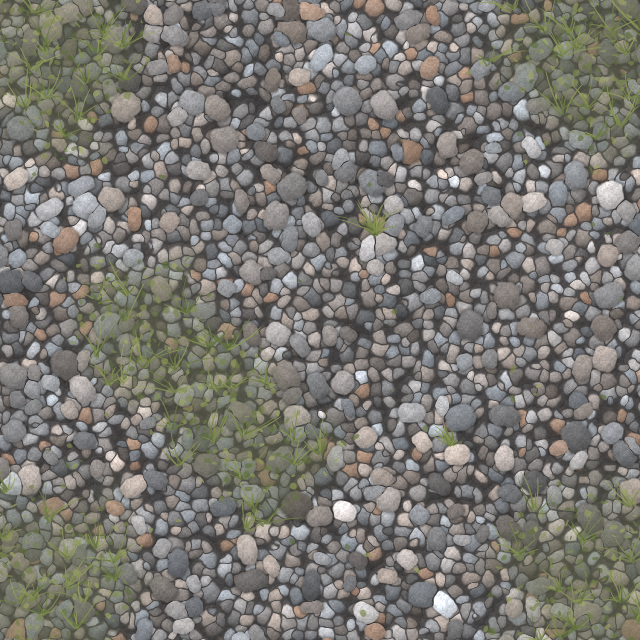
A WebGL 2 fragment shader for this texture:

```glsl
#version 300 es
precision highp float;
// Packed grey river pebbles with patches of thin grass and small weeds.

uniform vec2 u_resolution;
out vec4 fragColor;

const float PI = 3.14159265;
const float PEBBLE_SCALE = 50.0;   // small pebbles across the canvas
const float STONE_SCALE = 27.0;    // larger stones lying on top
const float STONE_SHARE = 0.36;
const float LEAF_SCALE = 84.0;
const float TUFT_SCALE = 17.0;
const float BLADE_WIDTH = 0.0011;
const int BLADES = 8;
const vec3 GAP_COLOR = vec3(0.25, 0.24, 0.24);
const vec3 COOL = vec3(0.96, 1.0, 1.05);
const vec3 WARM = vec3(1.07, 0.99, 0.94);
const vec3 RUST = vec3(0.68, 0.54, 0.45);
const vec3 SOIL_GREEN = vec3(0.40, 0.42, 0.30);
const vec3 GRASS_DARK = vec3(0.33, 0.40, 0.21);
const vec3 GRASS_LIGHT = vec3(0.64, 0.67, 0.40);

struct Cell { vec2 id; vec2 offset; float near; float gap; };

vec3 hash3(vec2 p) {
    vec3 q = fract(vec3(p.xyx) * vec3(0.1031, 0.1030, 0.0973));
    q += dot(q, q.yxz + 33.33);
    return fract((q.xxy + q.yzz) * q.zyx);
}

vec2 rotate(vec2 p, float a) {
    float c = cos(a), s = sin(a);
    return vec2(c * p.x - s * p.y, s * p.x + c * p.y);
}

float waves(vec2 p) {
    return (sin(p.x + 1.7 * sin(p.y * 0.8)) + sin(p.y * 1.3 + 1.4 * sin(p.x * 0.9 + 2.0))
        + 0.6 * sin(2.3 * p.x - 1.9 * p.y)) / 2.6;
}

// Cellular noise whose cells are turned, rounded blocks of mixed size
Cell nearestCell(vec2 p, float seed, float share, float slimness) {
    vec2 base = floor(p);
    Cell c = Cell(vec2(0.0), vec2(0.0), 9.0, 0.0);
    float second = 9.0;
    for (int y = -2; y <= 2; y++)
    for (int x = -2; x <= 2; x++) {
        vec2 id = base + vec2(x, y);
        vec3 place = hash3(id + seed);
        if (place.z > share) continue;
        vec3 form = hash3(id + seed + 57.3);
        vec2 offset = p - id - 0.5 - 0.85 * (place.xy - 0.5);
        vec2 axes = mix(0.36, 0.66, form.y) * vec2(1.0, mix(slimness, 0.95, form.z));
        vec2 q = abs(rotate(offset, form.x * PI) / axes);
        float d = pow(dot(pow(q, vec2(2.5)), vec2(1.0)), 0.4);
        if (d < c.near) {
            second = c.near;
            c = Cell(id + seed, offset, d, 0.0);
        } else second = min(second, d);
    }
    c.gap = second - c.near;
    return c;
}

// Stone tint with a lit upper side
vec3 stoneColor(Cell c) {
    vec3 r = hash3(c.id + 11.7);
    vec3 rare = hash3(c.id + 83.1);
    float value = mix(0.35, 0.80, 0.5 * (r.x + r.y)) + 0.15 * step(0.94, rare.x);
    vec3 col = value * mix(COOL, WARM, r.z);
    col = mix(col, RUST, 0.75 * step(0.955, rare.y));
    float light = dot(c.offset, vec2(-0.10, 0.28));
    return col * (1.0 + light - 0.10 * c.near * c.near);
}

// Grass cover from 0 to 1
float grassCover(vec2 p) {
    float ragged = 0.035 * waves(p * 31.0);
    float corner = length(abs(p - 0.5) - vec2(0.43, 0.41)) + ragged;
    vec2 a = p - vec2(0.22, 0.50), b = vec2(0.20, -0.22);
    float band = length(a - b * clamp(dot(a, b) / dot(b, b), 0.0, 1.0)) + ragged;
    return max(1.0 - smoothstep(0.07, 0.20, corner), 1.0 - smoothstep(0.03, 0.14, band));
}

// Fan of curved blades growing from the origin of p
void drawTuft(inout vec3 col, vec2 p, float seed, int count, float size, float aa) {
    for (int i = 0; i < count; i++) {
        vec3 r = hash3(vec2(seed, float(i) * 7.3 + 2.0));
        vec3 s = hash3(vec2(float(i) * 3.1 + 40.0, seed));
        vec2 q = rotate(p - 0.16 * size * (s.xy - 0.5), (r.x - 0.5) * 2.5);
        float len = size * mix(0.35, 1.2, r.y * r.y);
        float t = q.y / len;
        float side = abs(q.x - (r.z - 0.5) * 0.8 * len * t * t);
        float width = BLADE_WIDTH * (1.1 - 0.7 * clamp(t, 0.0, 1.0));
        float blade = 1.0 - smoothstep(width - 0.5 * aa, width + 0.7 * aa, side);
        blade *= smoothstep(0.0, 0.06, t) * (1.0 - smoothstep(0.85, 1.0, t));
        vec3 tint = mix(GRASS_DARK, GRASS_LIGHT, 0.65 * s.z + 0.35 * t);
        col = mix(col, tint, 0.8 * blade);
    }
}

void main() {
    vec2 uv = gl_FragCoord.xy / u_resolution.y;
    float aa = 1.0 / u_resolution.y;
    vec2 warped = uv + 0.0016 * vec2(waves(uv * 190.0), waves(uv.yx * 170.0 + 4.0));
    float cover = grassCover(uv);

    // Small pebbles with dark seams
    Cell pebble = nearestCell(warped * PEBBLE_SCALE, 13.0, 1.0, 0.55);
    float body = smoothstep(0.0, 0.38, pebble.gap) * (1.0 - smoothstep(1.0, 1.4, pebble.near));
    vec3 col = mix(GAP_COLOR, stoneColor(pebble), 0.15 + 0.85 * body);

    // Larger stones and their contact shadows
    Cell stone = nearestCell(warped * STONE_SCALE, 171.0, STONE_SHARE, 0.55);
    float soft = 2.0 * aa * STONE_SCALE;
    col *= 0.72 + 0.28 * smoothstep(0.95, 1.3, stone.near);
    float top = 1.0 - smoothstep(1.0 - soft, 1.0 + soft, stone.near);
    top *= smoothstep(0.0, 0.18, stone.gap);
    col = mix(col, stoneColor(stone), top);

    // Mineral grain and broad changes of light
    float grain = hash3(floor(uv * 420.0)).x - 0.5;
    col *= 1.0 + 0.13 * grain + 0.06 * waves(uv * 260.0) + 0.06 * waves(uv * 9.0 + 1.0);

    // Weeds and grass
    col = mix(col, SOIL_GREEN, 0.42 * cover);
    Cell leaf = nearestCell(warped * LEAF_SCALE, 311.0, 0.45, 0.25);
    vec3 pick = hash3(leaf.id + 5.0);
    float leafMask = (1.0 - smoothstep(0.6, 1.0, leaf.near)) * step(pick.x, 0.75 * cover + 0.015);
    col = mix(col, mix(GRASS_DARK, GRASS_LIGHT, pick.y), 0.65 * leafMask);

    vec2 home = floor(uv * TUFT_SCALE);
    for (int y = -2; y <= 1; y++)
    for (int x = -1; x <= 1; x++) {
        vec2 id = home + vec2(x, y);
        vec3 r = hash3(id + 401.0);
        vec2 root = (id + r.xy) / TUFT_SCALE;
        if (r.z > grassCover(root)) continue;
        drawTuft(col, uv - root, dot(id, vec2(1.0, 37.0)) + 90.0, BLADES, 1.0 / TUFT_SCALE, aa);
    }
    drawTuft(col, uv - vec2(0.585, 0.635), 7.0, 34, 0.06, aa);
    drawTuft(col, uv - vec2(0.705, 0.305), 19.0, 24, 0.045, aa);

    fragColor = vec4(clamp(col, 0.0, 1.0), 1.0);
}
```
